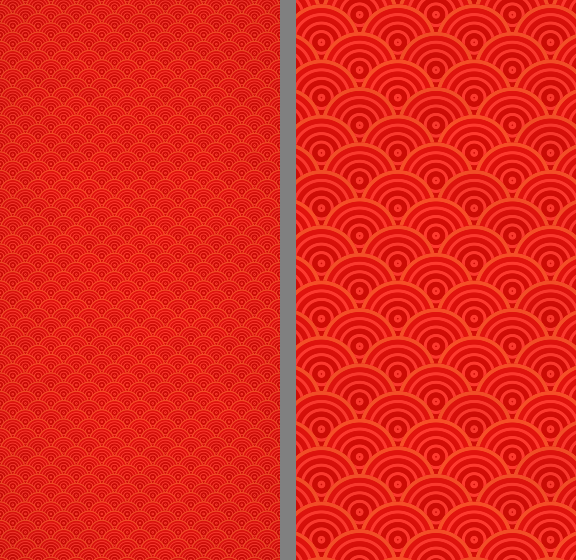
Left, the full canvas; right, a detail of the centre.
Write a WebGL 1 fragment shader that draws this pattern.

```glsl
precision mediump float;
// Red overlapping wave scales with fine concentric orange rings.
uniform vec2 u_resolution;

#define ACROSS 11.0
#define DOWN 30.4
#define RINGS 4.0
#define RIM_WIDTH 0.050
#define RING_WIDTH 0.040
#define DEEP_RED vec3(0.79, 0.045, 0.02)
#define WARM_RED vec3(0.87, 0.075, 0.055)
#define RING_COLOR vec3(0.97, 0.22, 0.18)
#define RIM_COLOR vec3(0.94, 0.30, 0.15)
#define WEAR 0.025
#define SHADE 0.05

float hash(vec2 p) {
  return fract(sin(dot(p, vec2(12.99, 78.23))) * 43758.55);
}

// Soft-edged band of the given width around distance zero.
float band(float distance, float width, float soft) {
  return 1.0 - smoothstep(0.5 * (width - soft), 0.5 * (width + soft), abs(distance));
}

// One scale of radius 0.5, coloured by distance from its centre.
vec3 scaleColor(float radius, float soft) {
  float spacing = 0.5 / (RINGS + 0.5);
  float fromRim = 0.5 - 0.5 * RIM_WIDTH - radius;
  float index = clamp(floor(fromRim / spacing + 0.5), 0.0, RINGS);
  float offset = fromRim - index * spacing;
  float isRim = 1.0 - step(0.5, index);
  float width = mix(RING_WIDTH, RIM_WIDTH, isRim);
  vec3 fill = mix(DEEP_RED, WARM_RED, smoothstep(0.1, 0.5, radius));
  vec3 line = mix(RING_COLOR, RIM_COLOR, isRim);
  return mix(fill, line, band(offset, width, soft));
}

void main() {
  vec2 uv = gl_FragCoord.xy / u_resolution;
  float soft = ACROSS / u_resolution.x;
  float rowHeight = ACROSS * u_resolution.y / (u_resolution.x * DOWN * 2.0);
  vec2 p = vec2(uv.x * ACROSS, uv.y * DOWN * 2.0 * rowHeight);
  float baseRow = floor(p.y / rowHeight);
  vec3 color = DEEP_RED;

  // Lower rows cover the rows above them.
  for (int i = 0; i < 3; i++) {
    float row = baseRow + 1.0 - float(i);
    float x = p.x + 0.5 * mod(row, 2.0);
    vec2 local = vec2(fract(x) - 0.5, p.y - row * rowHeight);
    float radius = length(local);
    float wear = 1.0 + WEAR * (hash(vec2(floor(x), row)) - 0.5);
    float cover = 1.0 - smoothstep(0.5 - 0.5 * soft, 0.5 + 0.5 * soft, radius);
    color = mix(color, scaleColor(radius, soft) * wear, cover);
  }

  // Gentle darkening towards the borders.
  vec2 fromCenter = uv * 2.0 - 1.0;
  color *= 1.0 + SHADE * (0.4 - 0.6 * dot(fromCenter, fromCenter));
  gl_FragColor = vec4(color, 1.0);
}
```
